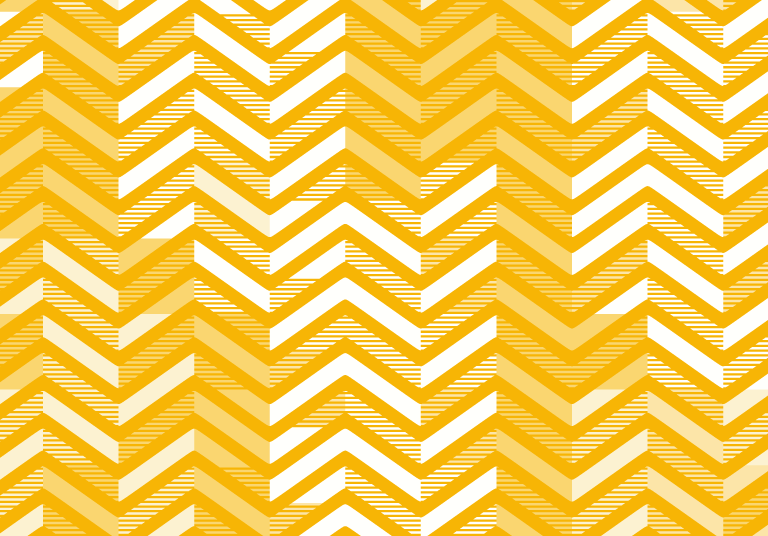
Reproduce this pattern procedurally as a WebGL 2 fragment shader.

```glsl
#version 300 es
precision highp float;
// Amber chevron weave: zigzag bands of solid and hatched fill, tinted tile by tile.

uniform vec2 u_resolution;
out vec4 fragColor;

// Layout: lengths are in column widths unless noted
const float COLUMN_WIDTH = 0.0984;   // share of the canvas width
const float FIRST_PEAK = 0.569;      // first peak, from the left
const float TOP_OFFSET = 0.155;      // first tile top, from the canvas top
const float BAND_PERIOD = 0.5;
const float BAND_FILL = 0.58;        // filled share of one period
const float SLOPE = 1.0 - BAND_FILL * BAND_PERIOD;
const float TIP_ROUNDING = 0.025;
const float HATCH_COUNT = 16.0;      // hatch lines per tile
const float HATCH_FILL = 0.52;

// Variation between tiles
const float ODD_TINT_CHANCE = 0.16;
const float ALL_SOLID_CHANCE = 0.10;
const float WARM_HATCH_CHANCE = 0.45;
const int SAMPLES = 4;               // antialiasing samples per axis

// Colours, from white to gold
const vec3 AMBER = vec3(0.97, 0.71, 0.02);
const vec3 TINTS[4] = vec3[4](
    vec3(1.00, 1.00, 0.99), vec3(0.99, 0.95, 0.82),
    vec3(0.99, 0.90, 0.66), vec3(0.98, 0.84, 0.44));

// Usual tint of each column above and below its break row
const int COLUMNS = 11;
const int UPPER_TINT[COLUMNS] = int[COLUMNS](3, 3, 0, 0, 0, 3, 1, 3, 0, 0, 0);
const int LOWER_TINT[COLUMNS] = int[COLUMNS](1, 1, 1, 3, 0, 0, 0, 3, 1, 2, 2);
const int BREAK_ROW[COLUMNS]  = int[COLUMNS](3, 3, 4, 4, 4, 2, 2, 3, 5, 5, 5);

float hash(vec2 p) {
    vec3 q = fract(vec3(p.xyx) * 0.1031);
    q += dot(q, q.yzx + 33.33);
    return fract((q.x + q.y) * q.z);
}

// Horizontal run from a peak (0) to a valley (1), with softened ends
float roundedRun(float d) {
    float peak = length(vec2(d, TIP_ROUNDING)) - d;
    float valley = length(vec2(1.0 - d, TIP_ROUNDING)) - (1.0 - d);
    return d + peak - valley;
}

// Tint index of a tile: the column habit, with a few strays
int tileTint(int column, float row) {
    int tint = int(row) < BREAK_ROW[column] ? UPPER_TINT[column] : LOWER_TINT[column];
    vec2 tile = vec2(float(column), row + 7.0);
    if (hash(tile + 3.7) < ODD_TINT_CHANCE) {
        tint = int(hash(tile + 19.3) * 4.0);
    }
    return tint;
}

// p: column widths from the left and from the top
vec3 weave(vec2 p) {
    float x = p.x - FIRST_PEAK + 1.0;
    float y = p.y - TOP_OFFSET;
    int column = clamp(int(floor(x)), 0, COLUMNS - 1);
    bool falling = (column & 1) == 1;

    // Zigzag bands
    float run = falling ? fract(x) : 1.0 - fract(x);
    float band = (y - SLOPE * roundedRun(run)) / BAND_PERIOD;
    if (fract(band) > BAND_FILL) return AMBER;

    // Tile: one column wide, two bands high, staggered in the middle
    float stagger = column == 4 || column == 5 ? BAND_PERIOD : 0.0;
    float row = floor(y - stagger);
    int tint = tileTint(column, row);
    vec2 tile = vec2(float(column), row + 7.0);

    // Alternate bands are hatched; the centre columns swap the order
    bool evenBand = (int(floor(band)) & 1) == 0;
    bool swapped = column >= 5 && column <= 7;
    bool hatched = (evenBand == falling) == swapped;
    if (hatched && hash(tile + 41.9) > ALL_SOLID_CHANCE) {
        if (fract(y * HATCH_COUNT) > HATCH_FILL) return AMBER;
        bool warm = !falling && hash(tile + 67.1) < WARM_HATCH_CHANCE;
        if (warm) tint = min(tint + 2, 3);
    }
    return TINTS[tint];
}

void main() {
    // Average a grid of samples to smooth every edge
    vec3 sum = vec3(0.0);
    for (int j = 0; j < SAMPLES; j++) {
        for (int i = 0; i < SAMPLES; i++) {
            vec2 shift = (vec2(i, j) + 0.5) / float(SAMPLES) - 0.5;
            vec2 point = gl_FragCoord.xy + shift;
            point.y = u_resolution.y - point.y;
            sum += weave(point / (u_resolution.x * COLUMN_WIDTH));
        }
    }
    fragColor = vec4(sum / float(SAMPLES * SAMPLES), 1.0);
}
```
